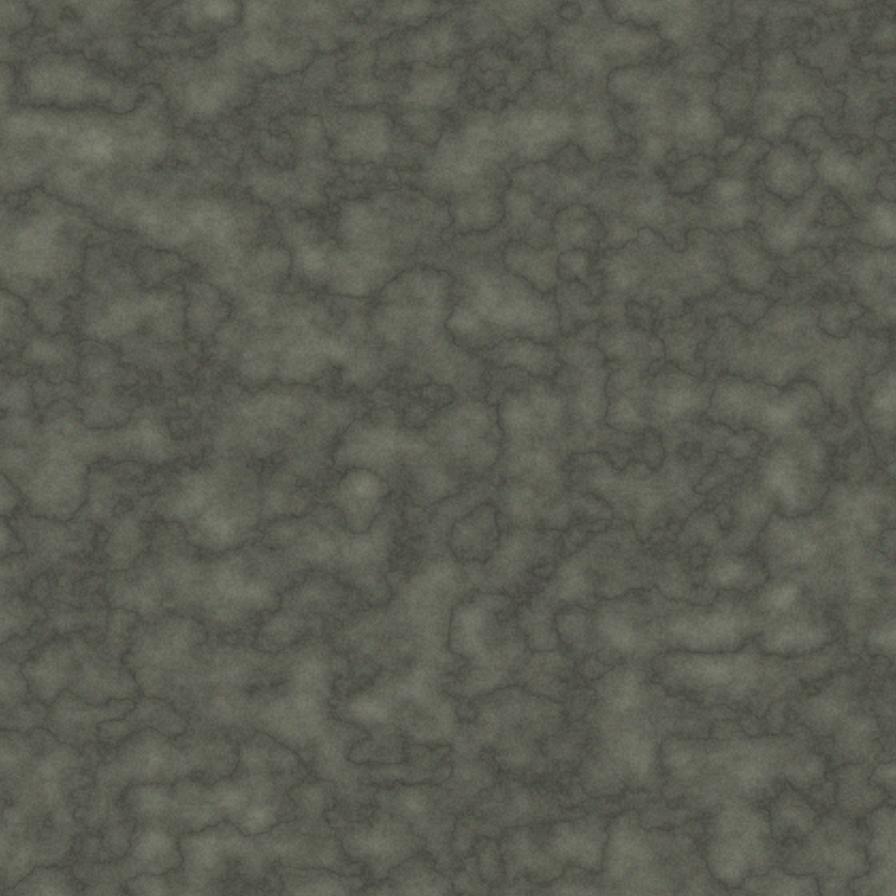
Give the GLSL for this texture, as a Shadertoy shader.

```glsl
// Weathered grey-green stone: cloudy pale patches parted by thin dark creases.
// Folding signed fractal value noise at zero gives the creases and patches;
// a finer folded layer adds small veins, and a tinted grain covers it all.

const vec3 CREASE_COLOR = vec3(0.287, 0.289, 0.258);
const vec3 PATCH_COLOR = vec3(0.505, 0.515, 0.455);
const vec2 PATCH_CELLS = vec2(17.0, 20.0);
const float GRAIN_CELLS = 420.0;

// Integer hash of a lattice point, from 0 to 1.
float hash(vec2 cell, uint seed) {
    uvec2 q = uvec2(ivec2(cell) + 4096);
    uint h = q.x * 1597334677u ^ q.y * 3812015801u ^ seed * 2654435769u;
    h = (h ^ (h >> 16)) * 2246822519u;
    h = (h ^ (h >> 13)) * 3266489917u;
    return float((h ^ (h >> 16)) >> 8) / 16777216.0;
}

// Smooth value noise, from -1 to 1.
float valueNoise(vec2 p, uint seed) {
    vec2 cell = floor(p);
    vec2 f = fract(p);
    f = f * f * (3.0 - 2.0 * f);
    float low = mix(hash(cell, seed), hash(cell + vec2(1, 0), seed), f.x);
    float high = mix(hash(cell + vec2(0, 1), seed), hash(cell + vec2(1, 1), seed), f.x);
    return 2.0 * mix(low, high, f.y) - 1.0;
}

// Signed sum of octaves, each half as strong as the one before.
float fractalNoise(vec2 p, int octaves, uint seed) {
    float sum = 0.0;
    float strength = 0.5;
    for (int i = 0; i < octaves; i++) {
        sum += strength * valueNoise(p, seed + uint(i));
        p = p * 2.0 + vec2(0.37, 0.61);
        strength *= 0.5;
    }
    return sum;
}

// Height of the stone: 0 in a crease, near 1 in the palest patches.
float stoneTone(vec2 p) {
    float fold = abs(fractalNoise(p, 5, 1u));
    float veins = abs(fractalNoise(p * 1.6 + 7.3, 4, 21u));
    float creaseEdge = smoothstep(0.0, 0.085, fold);
    float veinEdge = smoothstep(0.0, 0.07, veins);
    return 0.09 * creaseEdge + 0.04 * veinEdge + 0.82 * fold + 0.24 * veins;
}

// Fine grain with a common brightness part and a weaker tint per channel.
vec3 grain(vec2 p) {
    float brightness = valueNoise(p, 51u);
    vec3 tint = vec3(valueNoise(p, 61u), valueNoise(p, 62u), valueNoise(p, 63u));
    return 0.022 * brightness + 0.018 * tint;
}

void mainImage(out vec4 fragColor, in vec2 fragCoord) {
    vec2 uv = fragCoord / iResolution.y;
    float tone = stoneTone(uv * PATCH_CELLS);
    vec3 color = mix(CREASE_COLOR, PATCH_COLOR, min(tone, 1.0));
    color += grain(uv * GRAIN_CELLS);
    fragColor = vec4(color, 1.0);
}
```
